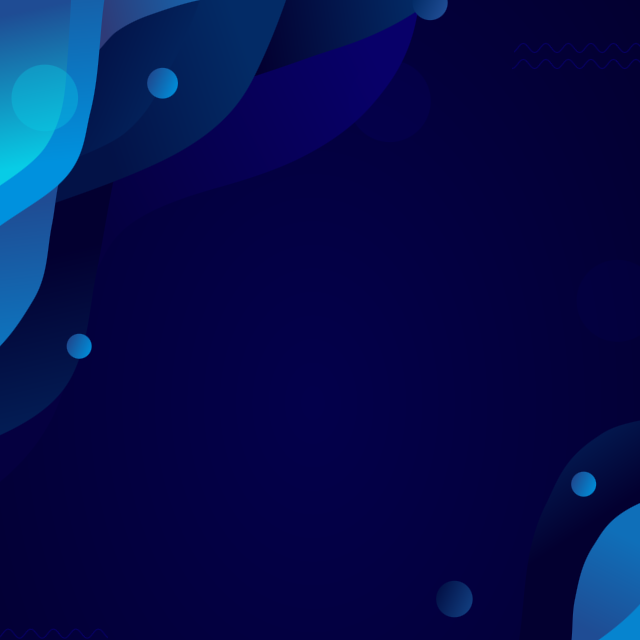
A WebGL 2 fragment shader for this background:

```glsl
#version 300 es
precision highp float;
// Layered blue liquid waves in two corners of a dark indigo field with a soft glow.
// Each wave is bounded by a smooth Hermite spline and filled with a linear gradient;
// shaded discs and thin ripple lines are laid on top.
uniform vec2 u_resolution;
out vec4 fragColor;

const vec3 INK = vec3(0.01, 0.0, 0.19);
const vec3 MIDNIGHT = vec3(0.02, 0.0, 0.25);
const vec3 INDIGO = vec3(0.03, 0.0, 0.41);
const vec3 NAVY = vec3(0.01, 0.07, 0.28);
const vec3 TEAL = vec3(0.01, 0.17, 0.40);
const vec3 MUTED = vec3(0.18, 0.23, 0.47);
const vec3 STEEL = vec3(0.12, 0.30, 0.58);
const vec3 AZURE = vec3(0.0, 0.57, 0.87);
const vec3 CYAN = vec3(0.03, 0.80, 0.90);

// One Hermite segment; start and end hold (position, value, slope)
float segment(float t, vec3 start, vec3 end) {
  float h = end.x - start.x;
  float u = (t - start.x) / h;
  float ease = u * u * (3.0 - 2.0 * u);
  float bend = u * (1.0 - u) * (start.z * (1.0 - u) - end.z * u);
  return mix(start.y, end.y, ease) + h * bend;
}

// Smooth curve through four knots, extended by straight lines
float spline(float t, vec4 at, vec4 val, vec4 slope) {
  vec3 a = vec3(at.x, val.x, slope.x), b = vec3(at.y, val.y, slope.y);
  vec3 c = vec3(at.z, val.z, slope.z), d = vec3(at.w, val.w, slope.w);
  if (t < a.x) return a.y + a.z * (t - a.x);
  if (t < b.x) return segment(t, a, b);
  if (t < c.x) return segment(t, b, c);
  if (t < d.x) return segment(t, c, d);
  return d.y + d.z * (t - d.x);
}

// Antialiased coverage, positive inside
float cover(float inside) {
  return clamp(0.5 + inside / max(fwidth(inside), 1e-6), 0.0, 1.0);
}

vec3 gradient(vec2 p, vec2 from, vec2 to, vec3 a, vec3 b) {
  vec2 axis = to - from;
  return mix(a, b, clamp(dot(p - from, axis) / dot(axis, axis), 0.0, 1.0));
}

// Disc shaded diagonally from a to b
vec3 disc(vec3 base, vec2 p, vec2 center, float radius, vec3 a, vec3 b, float alpha) {
  vec2 reach = radius * vec2(0.9, 0.4);
  vec3 shade = gradient(p, center - reach, center + reach, a, b);
  return mix(base, shade, alpha * cover(radius - length(p - center)));
}

// Thin sine line between two horizontal limits
float ripple(vec2 p, float level, float crest, vec2 limits) {
  float k = 6.28318 / 0.0352, height = 0.007;
  float phase = k * (p.x - crest);
  float slope = height * k * sin(phase);
  float d = abs(p.y - level + height * cos(phase)) / sqrt(1.0 + slope * slope);
  return cover(0.0009 - d) * step(limits.x, p.x) * step(p.x, limits.y);
}

void main() {
  vec2 uv = gl_FragCoord.xy / u_resolution;
  vec2 p = vec2(uv.x, 1.0 - uv.y); // y is depth below the top edge

  // Background glow
  float r = length((p - vec2(0.489, 0.63)) * vec2(1.0, 0.69));
  vec3 col = mix(vec3(0.01, 0.0, 0.295), INK, min(r / 0.68, 1.0));

  // Indigo wave and the dark teal band above it
  float upper = spline(p.y, vec4(0.0, 0.137, 0.247, 0.293), vec4(0.655, 0.603, 0.469, 0.341), vec4(-0.1, -0.75, -2.0, -3.6));
  float lower = spline(p.y, vec4(0.293, 0.339, 0.417, 0.753), vec4(0.341, 0.221, 0.154, 0.0), vec4(-3.6, -1.7, -0.5, -1.2));
  float indigo = (p.y < 0.293 ? upper : lower) - p.x;
  col = mix(col, gradient(p, vec2(0.16, 0.35), vec2(0.6, 0.13), MIDNIGHT, INDIGO), cover(indigo));
  float band = spline(p.x, vec4(0.395, 0.48, 0.573, 0.648), vec4(0.12, 0.091, 0.0586, 0.0195), vec4(-0.33, -0.36, -0.42, -0.65)) - p.y;
  col = mix(col, gradient(p, vec2(0.4, 0.06), vec2(0.66, 0.02), INK, TEAL), cover(min(band, indigo)));
  col = disc(col, p, vec2(0.609, 0.158), 0.064, INDIGO, INDIGO, 0.25);
  col = disc(col, p, vec2(0.965, 0.47), 0.064, INDIGO, INDIGO, 0.13);

  // Dark left wave, then the broad navy wave and its inner fold
  float edge = spline(p.y, vec4(0.289, 0.43, 0.56, 0.68), vec4(0.176, 0.15, 0.124, 0.0), vec4(-0.2, -0.2, -0.35, -2.2));
  col = mix(col, gradient(p, vec2(0.08, 0.4), vec2(0.14, 0.66), INK, mix(NAVY, TEAL, 0.5)), cover(edge - p.x));
  edge = spline(p.y, vec4(0.0, 0.12, 0.234, 0.316), vec4(0.447, 0.397, 0.286, 0.089), vec4(-0.35, -0.5, -1.7, -2.9));
  col = mix(col, gradient(p, vec2(0.16, 0.2), vec2(0.4, 0.12), NAVY, TEAL), cover(edge - p.x));
  edge = spline(p.y, vec4(0.0, 0.104, 0.208, 0.243), vec4(0.3125, 0.267, 0.195, 0.128), vec4(-0.35, -0.55, -1.2, -2.4));
  col = mix(col, gradient(p, vec2(0.15, 0.08), vec2(0.3, 0.16), NAVY, TEAL), 0.8 * cover(edge - p.x));

  // Muted top crest and the steel wave at the left
  edge = spline(p.x, vec4(0.152, 0.182, 0.234, 0.3125), vec4(0.081, 0.0495, 0.0234, 0.0), vec4(-1.0, -0.7, -0.35, -0.2));
  col = mix(col, gradient(p, vec2(0.16, 0.04), vec2(0.33, 0.0), MUTED, mix(STEEL, AZURE, 0.4)), cover(edge - p.y));
  edge = spline(p.y, vec4(0.289, 0.352, 0.469, 0.541), vec4(0.091, 0.081, 0.052, 0.0), vec4(-0.2, -0.2, -0.6, -0.95));
  col = mix(col, gradient(p, vec2(0.04, 0.32), vec2(0.07, 0.58), STEEL, mix(STEEL, AZURE, 0.7)), cover(edge - p.x));

  // Bright azure wave and its cyan core
  edge = spline(p.y, vec4(0.0, 0.176, 0.289, 0.353), vec4(0.163, 0.141, 0.091, 0.0), vec4(-0.14, -0.25, -1.1, -1.4));
  col = mix(col, gradient(p, vec2(0.1, -0.1), vec2(0.13, 0.25), STEEL, AZURE), cover(edge - p.x));
  edge = spline(p.y, vec4(0.0, 0.124, 0.228, 0.29), vec4(0.111, 0.103, 0.072, 0.0), vec4(-0.05, -0.08, -0.65, -1.5));
  col = mix(col, gradient(p, vec2(0.03, 0.02), vec2(0.08, 0.25), STEEL, CYAN), cover(edge - p.x));
  col = disc(col, p, vec2(0.07, 0.153), 0.052, CYAN, CYAN, 0.35);

  // Lower right waves
  edge = spline(p.y, vec4(0.657, 0.684, 0.788, 1.0), vec4(1.0, 0.931, 0.853, 0.811), vec4(-5.0, -1.5, -0.5, -0.15));
  col = mix(col, gradient(p, vec2(0.84, 0.7), vec2(0.92, 0.82), mix(NAVY, TEAL, 0.5), INK), cover(p.x - edge));
  edge = spline(p.y, vec4(0.786, 0.853, 0.938, 1.0), vec4(1.0, 0.927, 0.898, 0.893), vec4(-2.2, -0.65, -0.2, -0.1));
  col = mix(col, gradient(p, vec2(0.98, 0.84), vec2(0.91, 0.98), mix(STEEL, AZURE, 0.5), STEEL), cover(p.x - edge));
  float dip = max(p.y - 0.944, -0.09); // clamped so the curve stays in the corner
  col = mix(col, mix(STEEL, AZURE, 0.8), cover(p.x - 1.0 + dip * (0.9 + 4.6 * dip)));

  // Floating discs
  col = disc(col, p, vec2(0.254, 0.13), 0.024, STEEL, AZURE, 0.95);
  col = disc(col, p, vec2(0.1237, 0.541), 0.0195, STEEL, AZURE, 0.95);
  col = disc(col, p, vec2(0.912, 0.7565), 0.0195, STEEL, AZURE, 0.95);
  col = disc(col, p, vec2(0.672, 0.004), 0.0275, TEAL, STEEL, 1.0);
  col = disc(col, p, vec2(0.71, 0.936), 0.0285, NAVY, mix(TEAL, STEEL, 0.5), 1.0);

  // Ripple lines
  float lines = ripple(p, 0.075, 0.8177, vec2(0.803, 1.0)) + ripple(p, 0.1, 0.8177, vec2(0.8, 1.0));
  lines += ripple(p, 0.99, 0.013, vec2(0.0, 0.169));
  fragColor = vec4(mix(col, INDIGO, 0.8 * lines), 1.0);
}
```
